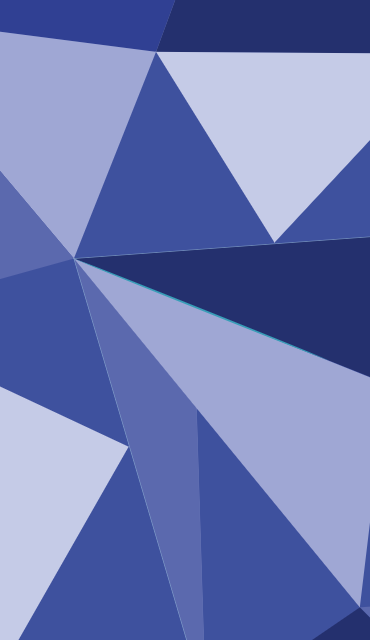
Give the GLSL for this background, as a Shadertoy shader.

```glsl
const vec3 BASE   = vec3(0.245, 0.316, 0.620);
const vec3 ROYAL  = vec3(0.188, 0.251, 0.575);
const vec3 NAVY   = vec3(0.143, 0.190, 0.431);
const vec3 INDIGO = vec3(0.355, 0.410, 0.682);
const vec3 LILAC  = vec3(0.622, 0.655, 0.832);
const vec3 PALE   = vec3(0.773, 0.796, 0.904);
const vec3 TEAL   = vec3(0.220, 0.620, 0.720);
const vec3 ICE    = vec3(0.600, 0.740, 0.860);

float cross2(vec2 a, vec2 b) {
    return a.x * b.y - a.y * b.x;
}

// Signed distance to the line through a and b, positive on the left
float lineSide(vec2 p, vec2 a, vec2 b) {
    return cross2(normalize(b - a), p - a);
}

// Blend a triangle over the colour below; either winding works
vec3 facet(vec3 below, vec3 color, vec2 p, vec2 a, vec2 b, vec2 c, float pixel) {
    float winding = sign(cross2(b - a, c - a));
    float inside = min(lineSide(p, a, b) * winding,
                   min(lineSide(p, b, c) * winding, lineSide(p, c, a) * winding));
    return mix(below, color, clamp(inside / pixel + 0.5, 0.0, 1.0));
}

// Blend a fine line; widths below one pixel fade instead of vanishing
vec3 seam(vec3 below, vec3 color, vec2 p, vec2 a, vec2 b, float width, float pixel) {
    vec2 ab = b - a;
    float t = clamp(dot(p - a, ab) / dot(ab, ab), 0.0, 1.0);
    float dist = length(p - a - ab * t);
    float cover = clamp((0.5 * width - dist) / pixel + 0.5, 0.0, 1.0);
    float thin = clamp((0.5 * (width + pixel) - dist) / pixel, 0.0, 1.0);
    return mix(below, color, max(cover, thin) * min(width / pixel, 1.0));
}

void mainImage(out vec4 fragColor, in vec2 fragCoord) {
    vec2 p = fragCoord / iResolution.xy * vec2(0.581, 1.0);
    float pixel = 1.0 / iResolution.y;

    // Shared corners; some lie beyond the canvas
    vec2 hub       = vec2(0.116, 0.596);
    vec2 peak      = vec2(0.245, 0.919);
    vec2 topOut    = vec2(0.335, 1.162);
    vec2 leftOut   = vec2(-0.2067, 0.977);
    vec2 notch     = vec2(0.431, 0.621);
    vec2 upperOut  = vec2(0.800, 0.646);
    vec2 lowerOut  = vec2(0.800, 0.324);
    vec2 corner    = vec2(0.565, 0.051);
    vec2 cornerOut = vec2(0.665, -0.049);
    vec2 elbow     = vec2(0.202, 0.302);
    vec2 fold      = vec2(0.3086, 0.363);
    vec2 stripOut  = vec2(0.3232, -0.1017);

    // Upper facets
    vec3 color = BASE;
    color = facet(color, ROYAL, p, peak, vec2(-0.300, 0.989), topOut, pixel);
    color = facet(color, NAVY, p, peak, topOut, vec2(0.800, 0.915), pixel);
    color = facet(color, PALE, p, peak, notch, vec2(0.7075, 0.916), pixel);
    color = facet(color, LILAC, p, hub, peak, leftOut, pixel);
    color = facet(color, INDIGO, p, hub, leftOut, vec2(-0.300, 0.481), pixel);

    // Lower facets
    color = facet(color, NAVY, p, hub, upperOut, lowerOut, pixel);
    color = facet(color, INDIGO, p, hub, fold, stripOut, pixel);
    color = facet(color, LILAC, p, hub, vec2(0.607, 0.400), corner, pixel);
    color = facet(color, PALE, p, elbow, vec2(-0.300, 0.536), vec2(-0.0575, -0.151), pixel);
    color = facet(color, INDIGO, p, corner, vec2(0.665, 0.058), cornerOut, pixel);
    color = facet(color, NAVY, p, corner, vec2(0.415, -0.051), cornerOut, pixel);

    // Bright seams, the teal one tapering at both ends
    float along = clamp((p.x - hub.x) / 0.400, 0.0, 1.0);
    float taper = 0.0028 * sqrt(4.0 * along * (1.0 - along));
    color = seam(color, TEAL, p, hub, lowerOut, taper, pixel);
    color = seam(color, ICE, p, hub, upperOut, 0.0010, pixel);
    color = seam(color, ICE, p, hub, stripOut, 0.0010, pixel);
    color = seam(color, LILAC, p, fold, stripOut, 0.0005, pixel);
    color = seam(color, LILAC, p, peak, topOut, 0.0004, pixel);

    fragColor = vec4(color, 1.0);
}
```
